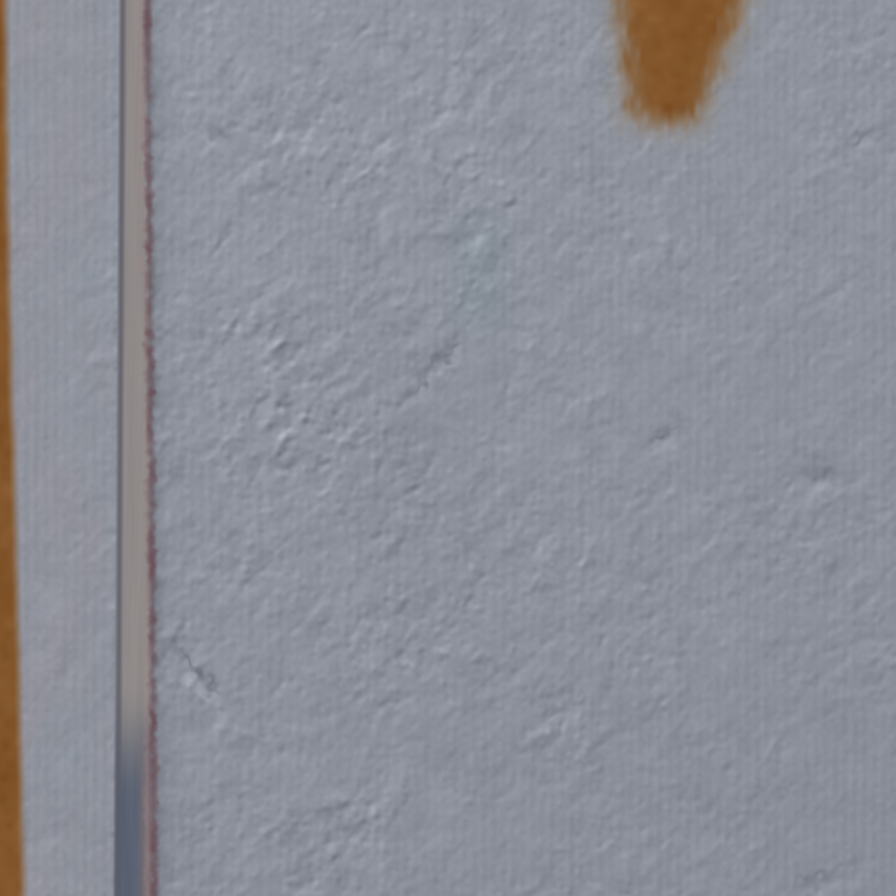
A three.js fragment shader for this texture:

```glsl
// Grey painted wall with fine ribs, rough plaster relief, a vertical seam and rust stains.
varying vec2 vUv;

vec3 hash3(vec2 p) {
  vec3 q = fract(vec3(p.xyx) * vec3(0.1031, 0.1030, 0.0973));
  q += dot(q, q.yzx + 33.33);
  return fract((q.xxy + q.yzz) * q.zyx);
}

// Cellular noise: one soft bump or hollow per cell, about -0.5 to 0.5
float bumps(vec2 p) {
  vec2 cell = floor(p);
  float sum = 0.0;
  for (int j = -1; j <= 1; j++) {
    for (int i = -1; i <= 1; i++) {
      vec2 id = cell + vec2(float(i), float(j));
      vec3 rnd = hash3(id + 50.0);
      vec2 d = p - id - 0.15 - 0.7 * rnd.xy;
      sum += (rnd.z - 0.5) * exp(-6.0 * dot(d, d));
    }
  }
  return sum;
}

// Layered sines for slow, irregular variation, about -1 to 1
float waves(vec2 p) {
  return 0.5 * sin(p.x + 1.7 * sin(p.y * 0.8))
       + 0.3 * sin(p.y * 2.1 + 1.3 * sin(p.x * 1.7))
       + 0.2 * sin(p.x * 3.7 - p.y * 3.1);
}

// Plaster height, stretched slightly along the rising diagonal
float plaster(vec2 p) {
  vec2 q = vec2(p.x + p.y, 1.25 * (p.y - p.x)) * 0.7;
  q += 0.008 * vec2(waves(p.yx * 47.0), waves(p * 53.0));
  return bumps(q * 27.0) + 0.75 * bumps(q * 55.0 + 7.0) + 0.5 * bumps(p * 105.0);
}

float blob(vec2 p, vec2 center, vec2 radius) {
  vec2 d = (p - center) / radius;
  return exp(-dot(d, d));
}

// Crumbled gouge with a dark upper wall and a lit lower wall
float gouge(vec2 p, vec2 center, float slope, float size) {
  vec2 d = (p - center) / size;
  d += 1.1 * vec2(bumps(p * 95.0), bumps(p * 75.0 + 9.0));
  d.y -= slope * d.x;
  float lower = d.y + 0.7;
  return exp(-d.x * d.x) * (0.6 * exp(-5.0 * lower * lower) - exp(-7.0 * d.y * d.y));
}

float band(float x, float left, float right, float soft) {
  return smoothstep(left - soft, left + soft, x) * (1.0 - smoothstep(right - soft, right + soft, x));
}

vec3 wall(vec2 p) {
  vec3 color = mix(vec3(0.518, 0.538, 0.580), vec3(0.568, 0.588, 0.628),
                   clamp(0.46 + 0.45 * p.y - 0.32 * (p.x - 0.4), 0.0, 1.0));
  color -= 0.016 * blob(p, vec2(0.45, 0.50), vec2(0.06, 0.13));
  color = mix(color, vec3(0.505, 0.555, 0.59), 0.4 * band(p.x, 0.51, 0.56, 0.014) * band(p.y, 0.64, 0.75, 0.03));
  float panel = 1.0 - smoothstep(0.11, 0.135, p.x);
  color = mix(color, vec3(0.565, 0.57, 0.605), 0.6 * panel);
  color += vec3(0.010, -0.002, -0.002) * panel * waves(p * vec2(40.0, 16.0));

  // Clumps of roughness gather left of centre and thin out to the right
  float clump = smoothstep(-0.25, 0.35, bumps(p * 9.0 + 3.0) + 0.5 * bumps(p * 21.0));
  float spread = 0.5 + 0.5 * blob(p, vec2(0.34, 0.5), vec2(0.30, 0.6));
  float rough = spread * (0.6 + 0.8 * clump) * (1.0 - 0.5 * panel);
  vec2 toLight = vec2(-0.0022, 0.0030);
  float height = plaster(p);
  float slope = height - plaster(p + toLight);
  color += rough * (0.19 * slope + 0.026 * height);

  // Dirt mottling and fine grain
  color += 0.028 * bumps(p * 34.0 + 11.0) + 0.026 * bumps(p * vec2(170.0, 150.0));

  // Ribs vary in strength from one to the next
  float ribs = sin(6.2832 * 92.0 * p.x + 0.3 * sin(p.y * 30.0));
  float ribStrength = 0.8 + 0.4 * waves(vec2(p.x * 60.0, p.y * 9.0));
  ribStrength *= 1.0 + 1.2 * bumps(p * vec2(92.0, 40.0));
  color += 0.0095 * ribs * ribStrength * (1.0 - 0.55 * rough);

  float marks = gouge(p, vec2(0.492, 0.603), 0.9, 0.022)
              + 0.6 * gouge(p, vec2(0.460, 0.565), 0.7, 0.020)
              + gouge(p, vec2(0.742, 0.517), 0.5, 0.018)
              + 0.7 * gouge(p, vec2(0.918, 0.473), 0.1, 0.020)
              + gouge(p, vec2(0.222, 0.250), -0.9, 0.024)
              + 0.8 * gouge(p, vec2(0.615, 0.202), 0.6, 0.016)
              + 0.7 * gouge(p, vec2(0.240, 0.853), -0.3, 0.016)
              + 0.8 * gouge(p, vec2(0.963, 0.848), 0.5, 0.014)
              + 0.7 * gouge(p, vec2(0.918, 0.022), 0.4, 0.020);
  return color + 0.09 * marks;
}

// Recessed strip with a dark left lip and a flaking red right edge
vec3 addSeam(vec3 color, vec2 p) {
  float chip = 0.005 * bumps(p * vec2(60.0, 75.0)) + 0.005 * bumps(p * vec2(90.0, 150.0));
  float left = mix(0.128, 0.134, p.y);
  float right = mix(0.171, 0.163, p.y);
  float low = 1.0 - smoothstep(0.10, 0.24, p.y);
  float shadow = smoothstep(right - 0.004, right + 0.002, p.x) * exp(-max(p.x - right, 0.0) / 0.010);
  color *= 1.0 - (0.22 + 0.35 * bumps(p * vec2(60.0, 70.0))) * shadow;
  vec3 strip = mix(vec3(0.56, 0.54, 0.535), vec3(0.35, 0.38, 0.44), low);
  strip = mix(strip, vec3(0.47, 0.43, 0.45), low * smoothstep(0.150, 0.164, p.x));
  strip += 0.012 * waves(vec2(p.x * 300.0, p.y * 12.0));
  color = mix(color, strip, band(p.x, left, right, 0.003));
  color = mix(color, vec3(0.35, 0.35, 0.40), 0.75 * band(p.x, left, left + 0.006, 0.003));
  float flake = clamp(0.65 + 0.9 * bumps(p.yy * vec2(28.0, 0.0)) + 0.9 * bumps(p * vec2(50.0, 85.0)), 0.15, 1.0);
  float edge = band(p.x + chip, right - 0.003, right + 0.005, 0.0035);
  color = mix(color, vec3(0.42, 0.31, 0.34), 0.9 * flake * edge);
  float glint = band(p.x - chip, right - 0.009, right - 0.004, 0.003);
  return mix(color, vec3(0.62, 0.53, 0.54), 0.5 * glint * (1.0 - 0.6 * flake));
}

// Sprayed rust along the left border and a tapering drip from the top
vec3 addRust(vec3 color, vec2 p) {
  vec3 rust = vec3(0.505, 0.33, 0.165) + 0.02 * waves(p * vec2(55.0, 40.0)) + 0.05 * bumps(p * 70.0);
  float border = mix(0.027, 0.007, smoothstep(-0.1, 1.0, p.y)) + 0.001 * waves(p.yy * 30.0);
  color = mix(color, rust, 1.0 - smoothstep(border - 0.008, border + 0.006, p.x));

  float drop = 1.0 - p.y;
  float grain = 0.003 * waves(p * 75.0) + 0.016 * bumps(p * vec2(130.0, 45.0));
  float left = 0.686 + 0.14 * drop;
  float right = 0.833 - 0.40 * drop;
  float inside = min(min(p.x - left, right - p.x), 0.140 - drop - 5.0 * pow(p.x - 0.745, 2.0)) + grain;
  float haze = smoothstep(-0.045, 0.015, inside);
  color = mix(color, vec3(0.56, 0.48, 0.39), 0.75 * haze * haze);
  return mix(color, rust, smoothstep(-0.012, 0.028, inside));
}

void main() {
  vec3 color = wall(vUv);
  color = addSeam(color, vUv);
  color = addRust(color, vUv);
  gl_FragColor = vec4(color, 1.0);
}
```
